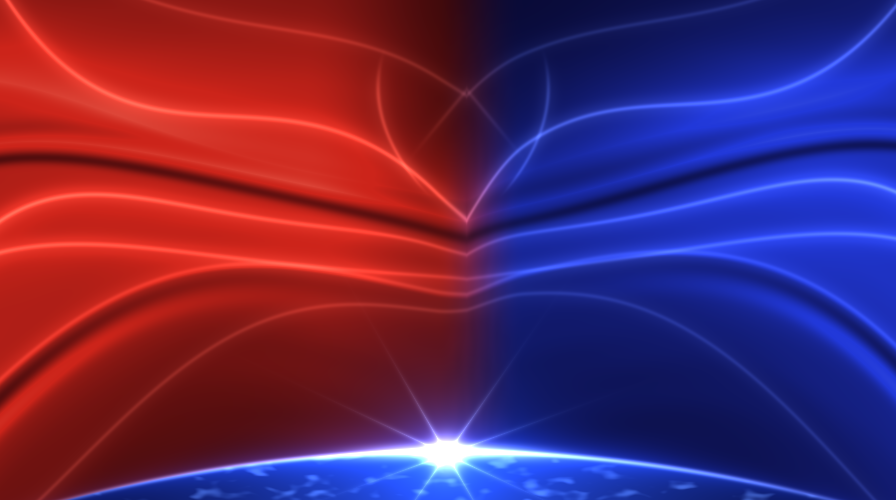
Reproduce this background procedurally as a WebGL 1 fragment shader.

```glsl
precision highp float;
// Red and blue satin folds meeting in a V above a planet's lit horizon.
// Fold heights are quartics through five nodes from the seam to each side;
// distances to them drive sheen, creases and threads, then a starburst is added.

uniform vec2 u_resolution;

#define SEAM 0.521
#define THREAD_WIDTH 0.0045
#define THREAD_HALO 0.02
#define SATIN_GRAIN 0.05
#define HORIZON_TOP 0.903
#define HORIZON_CURVE 0.166
#define STAR_POS vec2(-0.004, 0.909)
#define RAY_WIDTH 0.0035
#define RAY_LENGTH 0.075
#define HALO_SIZE 0.085

float across;  // 0 at the seam, 1 at either side
float depth;   // 0 at the top, 1 at the bottom
float blueSide;

vec2 hash2(vec2 p) {
  p = vec2(dot(p, vec2(127.1, 311.7)), dot(p, vec2(269.5, 183.3)));
  return 2.0 * fract(sin(p) * 43758.5) - 1.0;
}

float gradientNoise(vec2 p) {
  vec2 i = floor(p), f = fract(p), w = f * f * (3.0 - 2.0 * f);
  vec2 e = vec2(0.0, 1.0);
  float a = mix(dot(hash2(i), f), dot(hash2(i + e.yx), f - e.yx), w.x);
  float b = mix(dot(hash2(i + e), f - e), dot(hash2(i + 1.0), f - 1.0), w.x);
  return mix(a, b, w.y);
}

float bell(float d, float width) { return exp(-d * d / (width * width)); }

// One-sided falloffs above (d < 0) and below (d > 0) a fold.
float sheen(float d, float above, float below) {
  return exp(-max(-d, 0.0) / above - max(d, 0.0) / below);
}

float thread(float d) {
  return 0.6 * bell(d, THREAD_WIDTH) + 0.2 * bell(d, THREAD_HALO);
}

// Newton form of the quartic through five evenly spaced heights.
float quartic(float t, vec4 n, float last) {
  vec4 d1 = vec4(n.yzw, last) - n;
  vec3 d2 = d1.yzw - d1.xyz;
  vec2 d3 = d2.yz - d2.xy;
  float d4 = d3.y - d3.x;
  return n.x + t * (d1.x + (t - 1.0) / 2.0 * (d2.x
       + (t - 2.0) / 3.0 * (d3.x + (t - 3.0) / 4.0 * d4)));
}

// Signed distance to a fold, positive below it.
float fold(vec4 red, float redEnd, vec4 blue, float blueEnd) {
  vec4 n = mix(red, blue, blueSide);
  float last = mix(redEnd, blueEnd, blueSide);
  float y = quartic(across * 4.0, n, last);
  float slope = (quartic(across * 4.0 + 0.04, n, last) - y) / 0.01;
  return (depth - y) / sqrt(1.0 + slope * slope);
}

vec3 satin(vec2 p) {
  float top = fold(vec4(0.198, 0.084, 0.042, -0.023), -0.14, vec4(0.174, 0.074, 0.033, -0.023), -0.14);
  float sweep = fold(vec4(0.453, 0.272, 0.233, 0.195), -0.023, vec4(0.407, 0.24, 0.209, 0.174), 0.012);
  float swell = fold(vec4(0.407, 0.36, 0.307, 0.23), 0.163, vec4(0.384, 0.314, 0.26, 0.214), 0.151);
  float crease = fold(vec4(0.481, 0.421, 0.372, 0.328), 0.319, vec4(0.465, 0.419, 0.36, 0.307), 0.291);
  float ridge = fold(vec4(0.516, 0.46, 0.428, 0.391), 0.442, vec4(0.493, 0.453, 0.414, 0.367), 0.384);
  float ripple = fold(vec4(0.558, 0.54, 0.516, 0.491), 0.505, vec4(0.558, 0.53, 0.5, 0.472), 0.477);
  float hem = fold(vec4(0.6, 0.553, 0.535, 0.6), 0.767, vec4(0.581, 0.53, 0.509, 0.553), 0.698);
  float trail = fold(vec4(0.628, 0.609, 0.67, 0.849), 1.07, vec4(0.6, 0.588, 0.653, 0.819), 1.047);

  // Sheen and creases of the upper cloth
  float shade = mix(0.42, 0.62, smoothstep(-0.05, 0.2, depth));
  shade += 0.12 * sheen(sweep, 0.03, 0.06) + 0.38 * sheen(swell, 0.08, 0.03);
  shade += 0.3 * sheen(crease + 0.032, 0.02, 0.012) - 0.15 * bell(crease + 0.06, 0.02);
  shade -= 0.42 * bell(crease, 0.013);
  shade += 0.25 * sheen(ridge, 0.02, 0.045) + 0.2 * sheen(ripple, 0.015, 0.03);
  shade += 0.12 * sheen(hem, 0.02, 0.01);

  // Cloth in shadow under the hem, with a lit roll near the sides
  float under = 0.6 * exp(-3.0 * max(hem, 0.0));
  under += across * across * (0.4 * bell(hem - 0.06, 0.022) - 0.35 * bell(hem - 0.022, 0.018));
  shade = mix(shade, under, smoothstep(-0.004, 0.007, hem));
  shade += SATIN_GRAIN * gradientNoise(vec2(across * 3.0 + blueSide * 9.0, hem * 16.0));

  // Light fades toward the seam and the upper blue corner
  float seamLight = mix(0.3, 0.6, smoothstep(0.2, 0.5, depth));
  float reach = mix(smoothstep(0.0, 0.35, across), smoothstep(0.0, 0.9, across), blueSide);
  shade *= mix(seamLight, 1.0, reach);
  shade *= mix(1.0, mix(0.55, 1.0, smoothstep(0.0, 0.3, depth)), blueSide);

  vec3 dark = mix(vec3(0.11, 0.01, 0.03), vec3(0.025, 0.02, 0.14), blueSide);
  vec3 body = mix(vec3(0.8, 0.14, 0.1), vec3(0.13, 0.22, 0.85), blueSide);
  vec3 pale = mix(vec3(1.0, 0.55, 0.47), vec3(0.5, 0.62, 1.0), blueSide);
  vec3 color = mix(dark, body, clamp(shade / 0.75, 0.0, 1.0));
  color = mix(color, pale, 0.6 * smoothstep(0.75, 1.4, shade));

  // Fine threads, a loop beside the seam, and streaks crossing above it
  float bend = (depth - 0.174) / 0.2;
  float loopLine = thread((across - 0.19 + 0.092 * bend * bend) * 0.9);
  loopLine *= smoothstep(0.09, 0.2, depth) * (1.0 - smoothstep(0.33, 0.4, depth));
  float offset = abs(p.x);
  float cross = thread((depth - 0.18 - 1.2 * offset) / 1.56) * (1.0 - smoothstep(0.02, 0.13, offset));
  float lines = 0.6 * thread(sweep) + 0.25 * thread(top) + 0.25 * thread(trail);
  lines += (0.3 + 0.5 * across) * (thread(ridge) + 0.8 * thread(ripple));
  lines += 0.25 * thread(hem + 0.006) + 0.4 * loopLine + 0.2 * cross;
  return color + pale * lines * 0.8;
}

vec3 addHorizon(vec3 color, vec2 q) {
  float inside = q.y - HORIZON_TOP - HORIZON_CURVE * q.x * q.x;
  float centre = exp(-4.0 * q.x * q.x);
  float cloud = gradientNoise(q * vec2(14.0, 40.0)) + 0.5 * gradientNoise(q * vec2(35.0, 90.0));
  vec3 planet = mix(vec3(0.03, 0.06, 0.28), vec3(0.12, 0.25, 0.75), centre);
  planet += vec3(0.2, 0.27, 0.35) * smoothstep(0.05, 0.5, cloud);
  color = mix(color, planet, smoothstep(-0.003, 0.003, inside));

  // Thin atmosphere, widest beside the star
  float fade = exp(-2.2 * q.x * q.x);
  color += vec3(0.65, 0.75, 1.0) * fade * bell(inside, 0.005);
  color += vec3(0.1, 0.25, 0.9) * fade * exp(-abs(inside) / mix(0.012, 0.035, centre)) * 0.7;
  color += vec3(0.8, 0.9, 1.0) * bell(q.x, 0.17) * bell(inside, 0.014);

  // Star core, halo and rays
  vec2 s = q - STAR_POS;
  float r = length(s), rays = 0.0;
  for (int i = 0; i < 4; i++) {
    float k = float(i), angle = 0.35 + 0.785 * k - 0.2 * sin(2.1 * k);
    vec2 dir = vec2(cos(angle), -sin(angle));
    float along = abs(dot(s, dir)), off = abs(s.x * dir.y - s.y * dir.x);
    rays += exp(-off / RAY_WIDTH - along / RAY_LENGTH);
  }
  color += vec3(0.15, 0.35, 1.0) * exp(-r / HALO_SIZE) * 0.8;
  return color + vec3(0.65, 0.8, 1.0) * rays * 0.9 + bell(r, 0.032);
}

void main() {
  vec2 uv = gl_FragCoord.xy / u_resolution;
  float aspect = u_resolution.x / u_resolution.y;
  float x = uv.x - SEAM;
  across = abs(x) / (x < 0.0 ? SEAM : 1.0 - SEAM);
  depth = 1.0 - uv.y;
  blueSide = smoothstep(-0.035, 0.065, x);
  vec3 color = satin(vec2(x * aspect, depth));
  color = addHorizon(color, vec2((uv.x - 0.501) * aspect, depth));
  gl_FragColor = vec4(clamp(color, 0.0, 1.0), 1.0);
}
```
